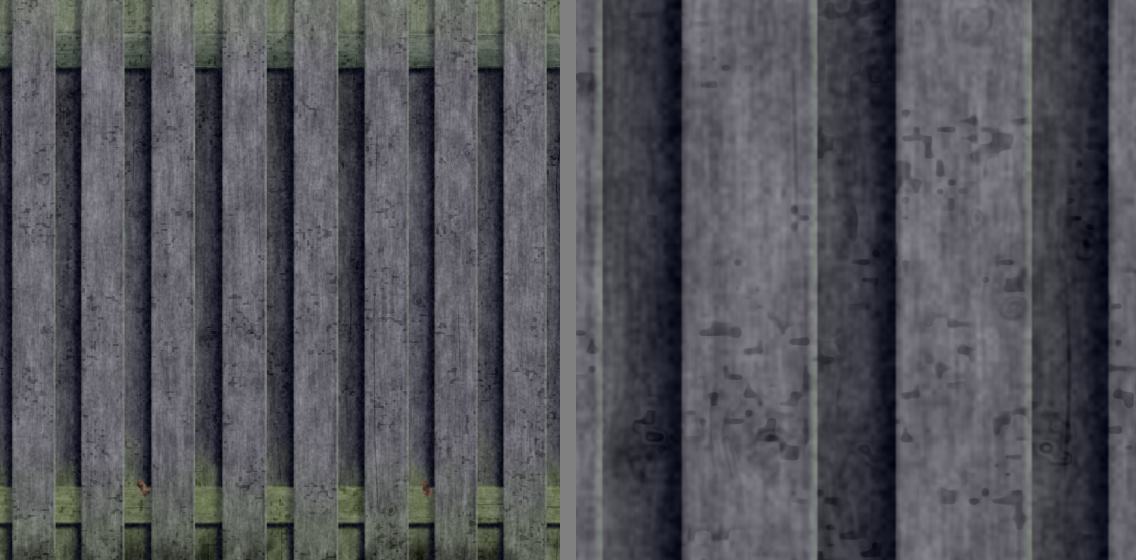
Left: the whole. Right: its middle third, enlarged.
Reproduce this texture procedurally as a Shadertoy shader.

```glsl
// Weathered timber fence: eight upright boards in front of darker planks,
// with two cross rails showing in the gaps. Each plank gets its own grain,
// knots, stains and cracks from hashed noise; moss gathers at both ends.

float hash(vec2 p) {
    vec3 q = fract(p.xyx * 0.1031);
    q += dot(q, q.yzx + 33.33);
    return fract((q.x + q.y) * q.z);
}

float noise(vec2 p) {
    vec2 i = floor(p), f = fract(p);
    f = f * f * (3.0 - 2.0 * f);
    return mix(mix(hash(i), hash(i + vec2(1, 0)), f.x),
               mix(hash(i + vec2(0, 1)), hash(i + vec2(1, 1)), f.x), f.y);
}

float fbm(vec2 p) {
    float sum = 0.0, amp = 0.54;
    for (int i = 0; i < 4; i++) {
        sum += amp * noise(p);
        p = p * 2.03 + 11.7;
        amp *= 0.5;
    }
    return sum;
}

// Brightness offset of one plank; p.x runs across it, p.y along the grain.
float wood(vec2 p, float width, float seed) {
    vec2 q = p;
    float knots = 0.0;
    for (float k = 0.0; k < 5.0; k++) {
        vec2 centre = vec2(width * (0.15 + 0.7 * hash(vec2(seed, k))), hash(vec2(seed + 40.0, k)));
        float size = mix(0.006, 0.015, hash(vec2(seed + 80.0, k)));
        vec2 d = (p - centre) / size;
        float r = length(d) + 1.3 * (noise(p * 150.0 + seed) - 0.5);
        float strength = hash(vec2(seed + 120.0, k));
        knots += strength * exp(-r * r) * (0.65 + 0.35 * cos(r * 8.0));
        q.x -= 0.5 * d.x * size * exp(-0.3 * r * r);
    }
    float grain = fbm(q * vec2(140.0, 9.0) + seed * 17.0);
    float fibre = noise(q * vec2(380.0, 60.0) + seed * 31.0);
    float stain = fbm(p * vec2(55.0, 28.0) + seed * 7.0);
    float nicks = smoothstep(0.64, 0.85, noise(p * vec2(150.0, 190.0) + seed * 5.0))
                * smoothstep(0.5, 0.75, noise(p * vec2(30.0, 24.0) + seed * 3.0));
    float crackX = width * (0.2 + 0.6 * hash(vec2(seed, 9.0))) + 0.012 * (noise(vec2(p.y * 9.0, seed)) - 0.5);
    float crack = smoothstep(0.002, 0.0004, abs(p.x - crackX))
                * smoothstep(0.66, 0.85, noise(vec2(p.y * 7.0, seed + 9.5)));
    return 0.13 * (grain - 0.5) + 0.06 * (fibre - 0.5) + 0.17 * (stain - 0.5)
         - 0.17 * knots - 0.11 * nicks - 0.1 * crack;
}

float band(float y, float low, float high, float aa) {
    return smoothstep(low - aa, low + aa, y) * smoothstep(high + aa, high - aa, y);
}

void mainImage(out vec4 fragColor, in vec2 fragCoord) {
    vec2 uv = fragCoord / iResolution.xy;
    float y = uv.y, px = 1.0 / iResolution.y;

    // Slightly uneven spacing; a board fills 0..boardW of its slot, then a gap
    float slot = uv.x * 8.0 - 0.146 - 0.025 * (1.0 - cos(6.2832 * (uv.x - 0.2)));
    float id = mod(floor(slot), 8.0), f = fract(slot);
    float boardW = 0.64 + 0.02 * hash(vec2(id, 3.0));
    float gap = clamp((f - boardW) / (1.0 - boardW), 0.0, 1.0);
    float patches = fbm(uv * vec2(26.0, 20.0));
    float speck = noise(uv * 300.0) + noise(uv * 190.0 + 50.0) - 1.0;

    // Recessed planks, lit above the top rail and mossy near the ground
    vec3 back = mix(vec3(0.34, 0.34, 0.37), vec3(0.21, 0.21, 0.27), smoothstep(0.0, 0.9, gap));
    back *= 0.82 + 0.28 * hash(vec2(id, 5.0));
    back *= 1.0 - 0.2 * smoothstep(0.6, 0.88, y);
    back = mix(back, vec3(0.37, 0.41, 0.29), smoothstep(0.24, 0.1, y + 0.16 * (patches - 0.5)) * 0.8);
    back = mix(back, vec3(0.43, 0.46, 0.39), smoothstep(0.93, 0.95, y));
    back *= 1.0 - 0.5 * smoothstep(0.06, 0.0, y) * smoothstep(0.35, 0.65, patches);
    back += 0.8 * wood(vec2(f - boardW, y * 8.0) / 8.0, 0.044, id + 20.0);

    // Cross rails with the shadows they drop
    float topShade = smoothstep(0.862, 0.876, y) * step(y, 0.89);
    float lowShade = smoothstep(0.052, 0.062, y) * step(y, 0.075);
    back = mix(back, vec3(0.03, 0.04, 0.08), 0.92 * max(topShade, lowShade));
    float topRail = band(y, 0.879, 0.94, 2.0 * px), lowRail = band(y, 0.066, 0.13, 2.0 * px);
    float railTone = wood(vec2(y - 0.066, uv.x), 0.06, 60.0 + topRail);
    vec3 topColor = mix(vec3(0.26, 0.30, 0.26), vec3(0.38, 0.41, 0.37), smoothstep(0.88, 0.935, y));
    vec3 lowColor = mix(vec3(0.42, 0.44, 0.38), vec3(0.42, 0.47, 0.31), patches);
    back = mix(back, topColor + railTone, topRail);
    back = mix(back, lowColor + railTone, lowRail);
    back += vec3(0.1, 0.12, 0.05) * patches * (band(y, 0.127, 0.132, px) + band(y, 0.937, 0.941, px));

    // Shadow cast into the gap by the next board
    float castShade = f < 0.3 ? 1.0 : smoothstep(0.86, 1.0, f + 0.04 * (patches - 0.5));
    float onRail = max(max(topRail, lowRail), smoothstep(0.93, 0.95, y));
    back = mix(back, vec3(0.04, 0.05, 0.10), castShade * mix(0.95, 0.4, onRail));

    // Dry leaf caught on the lower rail in every fourth gap
    vec2 leaf = vec2((gap - 0.7) * 0.044, y - 0.128);
    leaf.x += 0.3 * leaf.y + 0.008 * (noise(uv * 150.0) - 0.5);
    float leafMask = smoothstep(1.1, 0.8, length(leaf / vec2(0.008, 0.016))) * step(abs(mod(id, 4.0) - 1.0), 0.1);
    back = mix(back, mix(vec3(0.16, 0.11, 0.10), vec3(0.56, 0.44, 0.36), noise(uv * 190.0)), leafMask);

    // Front boards: grey violet, greener at the ends, dirty at the foot
    vec3 front = vec3(0.405, 0.4, 0.435) + 0.05 * (hash(vec2(id, 7.0)) - 0.5) + 0.03 * (y - 0.5);
    front = mix(front, vec3(0.45, 0.47, 0.43), 0.8 * smoothstep(0.84, 1.0, y + 0.1 * (patches - 0.5)));
    front = mix(front, vec3(0.38, 0.41, 0.35), 0.8 * smoothstep(0.22, 0.03, y + 0.1 * (patches - 0.5)));
    front *= 1.0 - 0.4 * smoothstep(0.07, 0.0, y) * smoothstep(0.3, 0.65, patches);
    front += wood(vec2(f / 8.0, y), boardW / 8.0, id);

    // Rounded board edges: worn pale right rim with a groove, soft left bevel
    float wear = 0.3 + 0.7 * noise(vec2(id * 7.3, y * 35.0));
    float rim = smoothstep(boardW - 0.055, boardW - 0.015, f);
    front -= 0.05 * wear * smoothstep(0.035, 0.0, abs(f - boardW + 0.06));
    front = mix(front, vec3(0.52, 0.56, 0.50), 0.8 * wear * rim);
    front *= 0.7 + 0.3 * smoothstep(0.0, 0.05, f);

    float cover = smoothstep(0.0, 0.01 + 8.0 * px, min(f, boardW - f));
    fragColor = vec4(clamp(mix(back, front, cover) + 0.06 * speck, 0.0, 1.0), 1.0);
}
```
